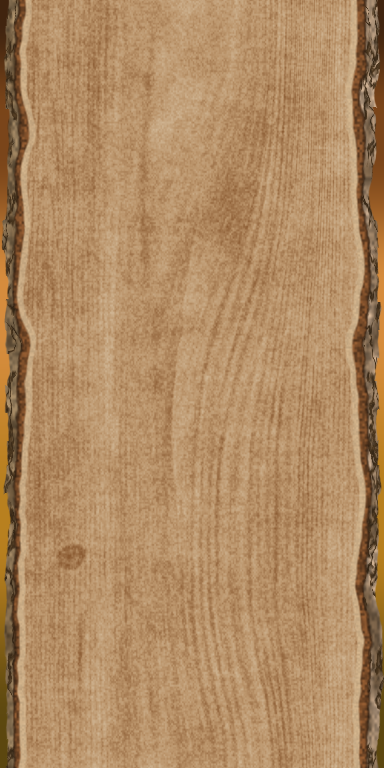
Write a WebGL 2 fragment shader that draws this texture.

```glsl
#version 300 es
precision highp float;
uniform vec2 u_resolution;
out vec4 fragColor;

const float TAU = 6.28318;
const vec3 WOOD = vec3(.735, .585, .422);
const vec3 WOOD_LIGHT = vec3(.82, .72, .59);
const vec3 WOOD_DARK = vec3(.54, .35, .19);
const vec3 CREAM = vec3(.81, .7, .55);
const vec3 CAMBIUM = vec3(.45, .28, .15);
const vec3 BARK_DARK = vec3(.25, .18, .1);

float hash(vec2 p) {
  p = fract(p * vec2(.1031, .1137));
  p += dot(p, p.yx + 33.33);
  return fract((p.x + p.y) * p.x * 17.3);
}

float noise(vec2 p) {
  vec2 i = floor(p), f = fract(p);
  f = f * f * (3. - 2. * f);
  return mix(mix(hash(i), hash(i + vec2(1, 0)), f.x),
             mix(hash(i + vec2(0, 1)), hash(i + vec2(1, 1)), f.x), f.y);
}

float fbm(vec2 p) {
  float sum = 0., amp = .5;
  for (int i = 0; i < 4; i++) {
    sum += amp * noise(p);
    p = p * 2.03 + 17.1;
    amp *= .5;
  }
  return sum;
}

float bump(float v, float centre, float width) {
  float t = (v - centre) / width;
  return exp(-t * t);
}

float spot(vec2 p, float x, float y, float w, float h) {
  return bump(p.x, x, w) * bump(p.y, y, h);
}

// Sapwood borders and bark outlines, as x for a height y
float leftRim(float y) {
  return .06 + .014 * bump(y, 2., .1) + .023 * bump(y, 1.66, .07)
    + .011 * bump(y, 1.43, .09) - .01 * bump(y, 1.21, .06)
    + .025 * bump(y, 1.11, .06) + .015 * bump(y, .96, .12) - .005 * bump(y, .35, .25);
}

float rightRim(float y) {
  return .923 - .014 * bump(y, 1.73, .09) + .015 * bump(y, 1.3, .1)
    - .012 * bump(y, 1.1, .06) + .018 * bump(y, .7, .13)
    - .008 * bump(y, .48, .04) + .016 * bump(y, .31, .1) + .008 * bump(y, 0., .15);
}

float leftOutline(float y) {
  return .018 - .012 * bump(y, 1.375, .06) + .008 * bump(y, .64, .04);
}

float rightOutline(float y) {
  return .985 - .016 * bump(y, 1.75, .04) - .019 * bump(y, 1.5, .08)
    - .01 * bump(y, .45, .06) + .009 * bump(y, .25, .13);
}

vec3 backdrop(float y) {
  vec3 c = mix(vec3(.36, .28, .06), vec3(.72, .5, .12), smoothstep(.1, .6, y));
  c = mix(c, vec3(.84, .55, .24), smoothstep(.7, 1.15, y));
  c = mix(c, vec3(.48, .27, .1), smoothstep(1.25, 1.6, y));
  return mix(c, vec3(.25, .14, .06), smoothstep(1.7, 1.95, y));
}

float growthLine(float phase) {
  return pow(.5 + .5 * sin(TAU * phase), 1.6) - .4;
}

vec3 woodFace(vec2 p) {
  float x = p.x, y = p.y;
  // Growth lines, bent over the middle of the board
  float bend = .23 * smoothstep(.7, 1.95, y) + .07 * (1. - smoothstep(0., .5, y));
  float reach = smoothstep(.24, .64, x) * (1. - smoothstep(.66, .92, x));
  float g = x - bend * reach + .014 * (fbm(vec2(x * 5., y * 4.)) - .5);
  float broken = .25 + 1.3 * noise(vec2(g * 30., y * 5.));
  float wide = growthLine(g * 37. + 1.4 * noise(vec2(g * 14., y * 1.5)));
  float fine = growthLine(g * 76. + noise(vec2(g * 12., y * .7)));
  float middle = smoothstep(.45, .52, g) * (1. - smoothstep(.72, .8, x));
  float sides = smoothstep(.74, .8, x) + .6 * (1. - smoothstep(.3, .38, x));
  float tone = broken * (.38 * wide * middle + .3 * fine * sides);

  // Fibres, streaks, mottling and saw marks
  tone += .32 * (noise(vec2(g * 170., y * 12.)) - .5) + .75 * (fbm(vec2(g * 24., y * 1.2)) - .47);
  tone += .55 * (fbm(p * vec2(10, 14)) - .47) + .14 * (noise(vec2(x * 7. + y * 3., y * 70.)) - .5);

  // Pale zones, then brown zones
  tone -= .26 * spot(p, .28, 1.05, .06, .45) + .22 * spot(p, .46, 1.68, .08, .13)
    + .3 * spot(p, .49, 1.99, .05, .03) + .2 * spot(p, .57, 1.08, .1, .2)
    + .2 * spot(p, .87, .35, .07, .7) + .15 * spot(p, .25, .2, .06, .35);
  tone += .2 * spot(p, .39, .85, .06, .6) + .22 * spot(p, .23, 1.75, .05, .4)
    + .2 * spot(p, .74, .4, .05, .5) + .18 * spot(p, .13, .5, .08, .6)
    + .18 * spot(p, .6, 1.45, .09, .3);

  // Wandering vein, and a seam brown on its left and pale on its right
  float vein = .385 + .022 * sin(y * 6.5 + 1.5) + .03 * (noise(vec2(y * 6., 3)) - .5);
  tone += .36 * bump(x, vein, .01) * noise(vec2(y * 5., 9));
  float seam = .452 + .16 * pow(max(y - .95, 0.), 1.3) + .11 * pow(max(.85 - y, 0.), 1.5);
  float off = x - seam + .012 * (noise(vec2(y * 14., 5)) - .5);
  tone += bump(y, .95, .55) * mix(.3, -.2, smoothstep(-.004, .004, off)) * exp(-abs(off) / .022);

  // Nested arches near the upper left
  float dx = x - .122;
  float arch = dx * dx * 240. + y + .05 * noise(p * 12.);
  float archLine = pow(.5 + .5 * cos(TAU * (arch - 1.82) * 4.), 6.);
  tone += .34 * archLine * bump(dx, 0., .055) * smoothstep(1., 1.3, y) * (1. - smoothstep(1.83, 1.9, y));

  // Knot and crack
  vec2 k = mat2(.85, -.5, .5, .85) * (p - vec2(.184, .547));
  float r = length(k / vec2(.05, .036)) + .5 * (fbm(p * 30.) - .47);
  tone += .55 * (1. - smoothstep(.6, 1., r)) + .14 * sin(r * 11.) * exp(-r * r * .5);
  tone += .5 * spot(p, .208 + .01 * y, .32, .004, .13);

  // Pores and grit
  tone += .55 * (noise(p * vec2(250, 210)) - .5) + .35 * (noise(p * 125. + 40.) - .5);
  vec3 c = mix(WOOD, WOOD_DARK, clamp(tone, 0., 1.));
  return mix(c, WOOD_LIGHT, clamp(-tone * 1.2, 0., 1.));
}

// Layers outward from the rim; d is the distance past it
vec3 addEdge(vec3 c, vec2 p, float d, float thick, vec3 barkLight, float aa) {
  float rough = fbm(p * vec2(45, 28)) - .47;
  d += .008 * (noise(p * vec2(20, 30)) - .5);
  float plate = noise(vec2(floor(p.y * 14. + .5 * rough), 7)) - .5;
  float outer = thick + .01 * (plate + rough);
  float start = thick * .48 + .014 * rough;
  c = mix(c, CREAM * (.93 + .14 * noise(p * 200.)), .8 * smoothstep(-.012, -.005, d));
  c = mix(c, CAMBIUM * (.7 + .65 * noise(p * 150.)), smoothstep(.004, .004 + 3. * aa, d));
  float ridge = abs(fbm(vec2(d * 48. + 1.5 * rough, p.y * 11.)) - .47) * 7.;
  float weather = .35 + .85 * noise(p * vec2(50, 18));
  vec3 bark = mix(BARK_DARK, barkLight, smoothstep(0., .6, ridge) * weather);
  bark *= .78 + .46 * noise(p * vec2(140, 90));
  c = mix(c, bark, smoothstep(start - aa, start + 2. * aa, d));
  c *= 1. - .35 * bump(d, start, .004);
  return mix(c, backdrop(p.y), smoothstep(outer - aa, outer + aa, d));
}

void main() {
  vec2 p = gl_FragCoord.xy / u_resolution * vec2(1, 2);
  float aa = 1. / u_resolution.x;
  float left = leftRim(p.y), right = rightRim(p.y);
  vec3 c = woodFace(p);
  if (p.x < .5) c = addEdge(c, p, left - p.x, left - leftOutline(p.y), vec3(.54, .45, .33), aa);
  else c = addEdge(c, p, p.x - right, rightOutline(p.y) - right, vec3(.66, .56, .46), aa);
  fragColor = vec4(c, 1);
}
```
